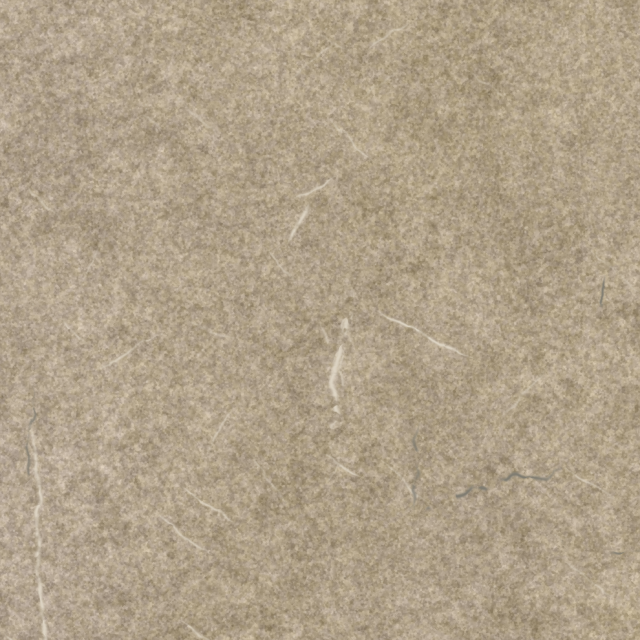
Write a Shadertoy shader that draws this texture.

```glsl
// Honed beige limestone: fine sandy grain, soft mottling, pale calcite veins and grey hairlines.

const vec3 SAND    = vec3(0.692, 0.632, 0.536);
const vec3 CALCITE = vec3(0.870, 0.835, 0.770);
const vec3 SLATE   = vec3(0.490, 0.480, 0.440);
const vec3 PIT     = vec3(0.430, 0.380, 0.300);
const vec3 GREYER  = vec3(-0.004, -0.003, 0.040);
const int STREAKS = 30;

vec3 hash3(vec2 p) {
    vec3 q = fract(p.xyx * vec3(0.1031, 0.1030, 0.0973));
    q += dot(q, q.yxz + 33.33);
    return fract((q.xxy + q.yzz) * q.zyx);
}

// Cellular noise: random cell tones blended by distance, centred on zero.
float cellTone(vec2 p) {
    vec2 cell = floor(p), f = p - cell;
    float sum = 0.0, total = 0.0;
    for (int y = -1; y <= 1; y++)
    for (int x = -1; x <= 1; x++) {
        vec2 offset = vec2(x, y);
        vec3 h = hash3(cell + offset);
        vec2 d = offset + h.xy - f;
        float weight = exp(-5.0 * dot(d, d));
        sum += weight * h.z;
        total += weight;
    }
    return sum / total - 0.5;
}

// Scattered round specks; share is the fraction of cells that hold one.
float specks(vec2 p, float share, float radius, float blur) {
    vec2 cell = floor(p);
    vec3 h = hash3(cell + 71.0);
    vec2 center = 0.3 + 0.4 * h.xy;
    float size = radius * (0.6 + 0.4 * h.x);
    float disc = 1.0 - smoothstep(size - blur, size + blur, length(p - cell - center));
    return disc * step(1.0 - share, h.z);
}

// Tapered, wavering line from a to b.
float vein(vec2 p, vec2 a, vec2 b, float width, float waver, float pixel) {
    vec2 axis = b - a;
    float len = length(axis);
    vec2 dir = axis / len;
    float along = dot(p - a, dir);
    float across = dot(p - a, vec2(-dir.y, dir.x));
    across += waver * (sin(along * 31.0 + a.x * 50.0)
                     + 0.5 * sin(along * 83.0 + a.y * 70.0)
                     + 0.3 * sin(along * 190.0 + a.x * 90.0));
    float t = along / len;
    float taper = smoothstep(0.0, 0.25, t) * (1.0 - smoothstep(0.7, 1.0, t));
    float w = max(width * (0.4 + 0.6 * taper), 0.7 * pixel);
    return taper * exp(-across * across / (w * w));
}

// Short faint veins, denser toward the lower left.
float streaks(vec2 p, float pixel) {
    float ink = 0.0;
    for (int i = 0; i < STREAKS; i++) {
        vec3 place = hash3(vec2(float(i) * 3.7 + 5.0, 19.0));
        vec3 form = hash3(vec2(float(i) * 5.3 + 2.0, 47.0));
        vec2 start = vec2(pow(place.x, 1.3), pow(place.y, 1.35));
        float angle = (form.x < 0.5 ? -0.75 : 0.85) + 0.7 * (form.y - 0.5);
        vec2 end = start + (0.05 + 0.09 * form.z) * vec2(cos(angle), sin(angle));
        float strength = 0.35 + 0.45 * place.z * place.z;
        ink = max(ink, strength * vein(p, start, end, 0.0021, 0.002, pixel));
    }
    return ink;
}

void mainImage(out vec4 fragColor, in vec2 fragCoord) {
    vec2 p = fragCoord / iResolution.xy;
    float pixel = 1.0 / iResolution.y;

    // Mottling from broad clouds down to sand grains
    float cloud = cellTone(p * 2.6 + 3.0);
    float patchy = cellTone(p * vec2(8.0, 6.0) + 11.0);
    vec2 bend = vec2(patchy, cellTone(p * 9.0 + 37.0));
    float blotch = cellTone((p + 0.02 * bend) * vec2(27.0, 20.0) + 23.0);
    float crumb = cellTone(p * 58.0 + 41.0);
    float grit = cellTone(p * 118.0 + 57.0);
    float grain = cellTone(p * 215.0 + 83.0);
    float dust = cellTone(p * 350.0 + 29.0);
    float rough = 1.0 + 0.6 * bend.y + 0.4 * cloud;
    float tone = 0.036 * cloud + 0.040 * patchy + 0.046 * blotch
               + rough * (0.056 * crumb + 0.088 * grit) + 0.105 * grain + 0.110 * dust;
    vec3 color = SAND + tone * vec3(1.0, 1.0, 1.03);

    // Warm and cool drift, cooler along the left side
    float cool = 0.45 * cellTone(p * 3.4 + 61.0) + 1.0 * cellTone(p * 130.0 + 9.0);
    color += GREYER * (cool + 0.3 * (1.0 - smoothstep(0.0, 0.35, p.x)));

    // Pale and dark specks
    color = mix(color, CALCITE, 0.40 * specks(p * 125.0, 0.035, 0.22, 125.0 * pixel));
    color = mix(color, PIT, 0.40 * specks(p * 120.0 + 13.0, 0.022, 0.20, 120.0 * pixel));

    // Pale calcite veins, broken up by the grit
    vec2 q = p + 0.006 * bend + vec2(0.004 * blotch + 0.003 * grit, 0.006 * crumb);
    float broken = smoothstep(-0.20, 0.12, crumb + 0.7 * grit + 0.3 * blotch);
    float pale = streaks(q, pixel);
    pale = max(pale, 0.95 * vein(q, vec2(0.068, -0.12), vec2(0.052, 0.40), 0.0036, 0.003, pixel));
    pale = max(pale, 0.95 * vein(q, vec2(0.575, 0.52), vec2(0.755, 0.43), 0.0024, 0.002, pixel));
    pale = max(pale, 0.90 * vein(q, vec2(0.445, 0.61), vec2(0.490, 0.69), 0.0034, 0.001, pixel));
    pale *= 0.55 + 0.45 * broken;

    // Crumbly central seam of loose strands
    float seam = 0.95 * vein(q, vec2(0.512, 0.29), vec2(0.548, 0.57), 0.0052, 0.005, pixel);
    seam = max(seam, 0.60 * vein(q, vec2(0.535, 0.36), vec2(0.545, 0.58), 0.0030, 0.006, pixel));
    seam = max(seam, 0.50 * vein(q, vec2(0.535, 0.40), vec2(0.500, 0.51), 0.0026, 0.003, pixel));
    seam = max(seam, 0.18 * vein(q, vec2(0.510, 0.25), vec2(0.550, 0.62), 0.0180, 0.006, pixel));
    pale = max(pale, seam * (0.2 + 0.8 * broken));
    color = mix(color, CALCITE, pale);

    // Grey hairlines
    float dark = 0.95 * vein(q, vec2(0.62, 0.20), vec2(0.91, 0.28), 0.0036, 0.008, pixel);
    dark = max(dark, 0.80 * vein(q, vec2(0.85, 0.16), vec2(1.08, 0.12), 0.0030, 0.006, pixel));
    dark = max(dark, 0.70 * vein(q, vec2(0.64, 0.19), vec2(0.66, 0.35), 0.0030, 0.006, pixel));
    dark = max(dark, 0.70 * vein(q, vec2(0.045, 0.20), vec2(0.050, 0.41), 0.0022, 0.004, pixel));
    dark *= smoothstep(-0.20, 0.12, crumb + 0.5 * blotch);
    dark = max(dark, 0.9 * vein(q, vec2(0.938, 0.515), vec2(0.946, 0.575), 0.0022, 0.001, pixel));
    color = mix(color, SLATE, dark);

    fragColor = vec4(color, 1.0);
}
```
